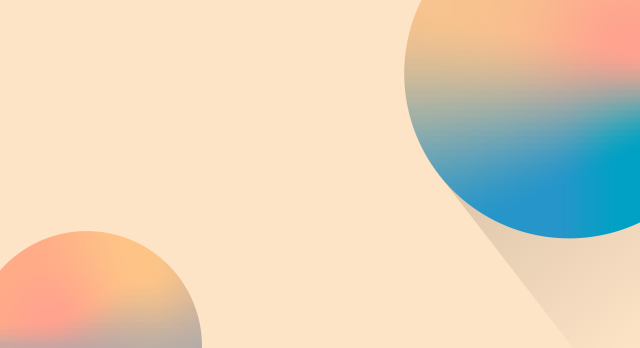
Reproduce this background procedurally as a Shadertoy shader.

```glsl
// Layout, in units of the canvas height
const vec2 BIG_CENTER = vec2(1.6355, 0.789);
const float BIG_RADIUS = 0.474;
const vec2 SMALL_CENTER = vec2(0.2494, 0.005);
const float SMALL_RADIUS = 0.331;
const vec2 SHADOW_DIR = vec2(0.612, -0.791);
const float SHADOW_LENGTH = 0.76;
const float SHADOW_STRENGTH = 0.155;
const float CELL_SIZE = 0.019;
const float CELL_AMOUNT = 0.5;

// Palette
const vec3 CREAM = vec3(0.995, 0.895, 0.780);
const vec3 SHADE = vec3(0.30, 0.24, 0.20);
const vec3 ORANGE = vec3(0.970, 0.765, 0.555);
const vec3 AMBER = vec3(0.995, 0.770, 0.530);
const vec3 PEACH = vec3(1.000, 0.675, 0.530);
const vec3 PINK = vec3(1.000, 0.635, 0.560);
const vec3 GREY = vec3(0.640, 0.650, 0.690);
const vec3 BLUE = vec3(0.150, 0.585, 0.790);
const vec3 TEAL = vec3(0.000, 0.630, 0.770);

// Soft round spot, one at its centre
float spot(vec2 p, vec2 center, float size) {
    vec2 q = (p - center) / size;
    return exp(-dot(q, q));
}

// Antialiased disc coverage
float disc(vec2 p, vec2 center, float radius) {
    float d = (length(p - center) - radius) * iResolution.y;
    return clamp(0.5 - d, 0.0, 1.0);
}

// Pull coordinates toward cell centres for a faint mosaic
vec2 mosaic(vec2 p) {
    vec2 cell = (floor(p / CELL_SIZE) + 0.5) * CELL_SIZE;
    return mix(p, cell, CELL_AMOUNT);
}

// Warm top fading to blue, faster toward the right
vec3 bigGradient(vec2 p) {
    float across = clamp((p.x - 1.199) / 0.576, 0.0, 1.15);
    float warmEdge = mix(0.988, 0.868, across);
    float coolEdge = mix(0.257, 0.532, across);
    float cool = smoothstep(0.0, 1.0, (warmEdge - p.y) / (warmEdge - coolEdge));
    vec3 warm = mix(ORANGE, PINK, spot(p, vec2(1.81, 0.87), 0.26));
    vec3 cold = mix(BLUE, TEAL, smoothstep(1.58, 1.80, p.x));
    return mix(warm, cold, cool);
}

// Peach to amber, with a pink glow and a grey lower edge
vec3 smallGradient(vec2 p) {
    vec3 color = mix(PEACH, AMBER, smoothstep(0.10, 0.42, p.x + 0.25 * (p.y - 0.2)));
    color = mix(color, PINK, spot(p, vec2(0.14, 0.065), 0.13));
    float greyTop = mix(0.08, 0.22, smoothstep(0.12, 0.42, p.x));
    color = mix(color, GREY, 0.75 * smoothstep(greyTop, -0.03, p.y));
    return mix(color, GREY, 0.30 * smoothstep(0.42, 0.60, p.x));
}

// Long shadow swept from the disc, fading along its direction
float shadow(vec2 p) {
    vec2 q = p - BIG_CENTER;
    float along = dot(q, SHADOW_DIR);
    float side = abs(dot(q, vec2(-SHADOW_DIR.y, SHADOW_DIR.x)));
    float inside = clamp(0.5 - (side - BIG_RADIUS) * iResolution.y, 0.0, 1.0);
    float fade = clamp(1.0 - along / SHADOW_LENGTH, 0.0, 1.0);
    return inside * step(0.0, along) * fade * SHADOW_STRENGTH * 1.25;
}

void mainImage(out vec4 fragColor, in vec2 fragCoord) {
    vec2 p = fragCoord / iResolution.y;
    vec2 m = mosaic(p);
    vec3 color = mix(CREAM, SHADE, shadow(p));
    color = mix(color, bigGradient(m), disc(p, BIG_CENTER, BIG_RADIUS));
    color = mix(color, smallGradient(m), disc(p, SMALL_CENTER, SMALL_RADIUS));
    fragColor = vec4(color, 1.0);
}
```
